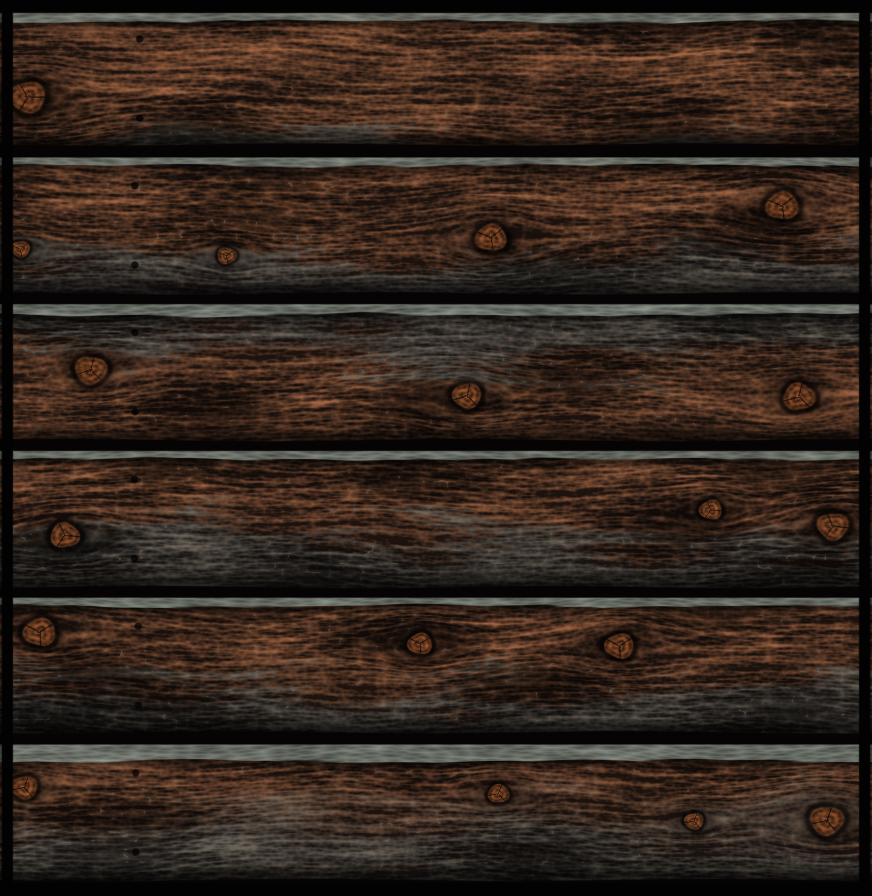
Give the GLSL for this texture, as a Shadertoy shader.

```glsl
// Six weathered horizontal boards in a black frame: brown and grey wood, pale top
// edges, dark gaps, knots and nail holes. Grain is stretched cellular noise plus
// sines, read along a height that bends around knots hashed into each board.

vec2 hash2(vec2 p) {
    return fract(sin(vec2(dot(p, vec2(127.1, 311.7)), dot(p, vec2(269.5, 183.3)))) * 43758.5);
}

// Cellular noise: distance to the closest scattered point, averaging about 0.45
float cells(vec2 p) {
    vec2 id = floor(p), f = fract(p);
    float d = 2.0;
    for (int j = -1; j <= 1; j++)
        for (int i = -1; i <= 1; i++) {
            vec2 o = vec2(i, j);
            vec2 r = o + hash2(id + o) - f;
            d = min(d, dot(r, r));
        }
    return sqrt(d);
}

void mainImage(out vec4 fragColor, in vec2 fragCoord) {
    vec2 uv = fragCoord / iResolution.xy;
    float aspect = iResolution.x / iResolution.y;
    float px = 6.105 / iResolution.y;               // one pixel in board heights

    // Board coordinates: x along, v from 0 (top edge) to 1 (next board)
    float x = uv.x * aspect * 6.105;
    float down = (1.0 - uv.y - 0.0108) * 6.105;
    float row = clamp(floor(down), 0.0, 5.0);
    float v = down - row;
    vec2 seed = vec2(row * 17.3, row * 31.9);
    vec2 trait = hash2(vec2(row, 4.7));

    // Knots: one candidate in each unit cell along the board
    float bend = 0.0, knotR = 9.0;
    vec2 knotQ = vec2(9.0);
    for (int i = -2; i <= 2; i++) {
        vec2 cell = vec2(floor(x) + float(i), row * 7.0 + 2.0);
        vec2 place = hash2(cell), kind = hash2(cell + 53.1);
        if (kind.x > (row < 0.5 ? 0.25 : 0.56)) continue;
        float size = mix(0.055, 0.125, kind.y);
        vec2 q = vec2(x - cell.x - 0.1 - 0.8 * place.x, v - 0.24 - 0.46 * place.y);
        vec2 lens = q / (size * vec2(3.8, 2.0));
        bend -= 0.8 * q.y * exp(-dot(lens, lens));
        q /= size;
        float r = length(q * vec2(0.85, 1.0)) + 0.07 * sin(3.0 * atan(q.y, q.x) + 9.0 * place.x);
        if (r < knotR) { knotR = r; knotQ = q; }
    }

    // Grain follows the bent height, with a slow drift along the board
    float g = v + bend + 0.025 * sin(x * 1.3 + row * 2.1) + 0.012 * sin(x * 3.7 + row + v * 4.0);
    float broad = cells(vec2(x * 0.8, g * 3.5) + seed);
    float streak = cells(vec2(x * 1.7, g * 20.0) + seed);
    float fibre = cells(vec2(x * 8.0, g * 42.0) + seed);
    float grit = cells(vec2(x * 24.0, v * 34.0) + seed);
    float rings = sin(g * 75.0 + 5.0 * broad + row) + 0.7 * sin(g * 165.0 + 3.0 * streak);
    float tone = 0.46 + 0.6 * (broad - 0.45) + 0.75 * (streak - 0.45)
               + 0.6 * (fibre - 0.45) + 0.4 * (grit - 0.45) + 0.11 * rings;
    tone = clamp(tone, 0.0, 1.15);

    // Grey weathering covers one side of a ragged line on each board
    float split[6] = float[](0.98, 0.64, 0.35, 0.57, 0.60, 0.50);
    float side = row == 2.0 ? -1.0 : 1.0;
    float ragged = 0.45 * (broad - 0.45) + 0.22 * (streak - 0.45) + 0.2 * (grit - 0.45)
                 + 0.05 * sin(x * 1.1 + row * 1.9);
    float soft = row > 4.5 ? 0.3 : 0.09;
    float grey = smoothstep(-soft, soft, side * (g - split[int(row)]) + ragged);
    vec3 brown = mix(vec3(0.10, 0.065, 0.05), vec3(0.52, 0.325, 0.215), tone);
    vec3 ash = mix(vec3(0.085, 0.075, 0.07), vec3(0.33, 0.32, 0.295), tone);
    vec3 col = mix(brown, ash, 0.92 * grey);

    // Dark stains and pale worn flecks
    float stain = cells(vec2(x * 0.55, v * 1.8) + seed + 8.4);
    col *= mix(0.6, 1.08, smoothstep(0.1, 0.5, stain + 0.3 * (fibre - 0.45)));
    float fleck = smoothstep(0.8, 1.0, grit + 0.4 * (streak - 0.45));
    col = mix(col, vec3(0.45, 0.37, 0.31), 0.5 * fleck);

    // Knots: shadowed surround, ringed orange heart, dark rim and cracks
    float edge = px * 10.0;
    col *= 1.0 - 0.4 * exp(-knotR * knotR * 0.25);
    float heartTone = 0.72 + 0.16 * sin(knotR * 15.0) + 0.5 * (grit - 0.45);
    vec3 heart = vec3(0.54, 0.30, 0.16) * heartTone;
    float crack = abs(sin(1.5 * atan(knotQ.y, knotQ.x) + row)) * knotR;
    heart *= mix(0.45, 1.0, smoothstep(0.03, 0.03 + edge, crack));
    col = mix(col, heart, 1.0 - smoothstep(0.92 - edge, 0.92 + edge, knotR));
    col *= 1.0 - 0.65 * exp(-pow((knotR - 1.08) * 5.0, 2.0));

    // Two nail holes near the left end
    float nail = length(vec2(x - 0.93 - 0.06 * (trait.x - 0.5), abs(v - 0.47) - 0.27));
    col *= mix(0.25, 1.0, smoothstep(0.025 - px, 0.025 + px, nail));

    // Pale top edge, the line below it, and shade falling into the lower gap
    float lip = 0.062 + 0.025 * trait.y + (row > 4.5 ? 0.035 : 0.0)
              + 0.008 * sin(x * 1.9 + row * 3.0) + 0.025 * (streak - 0.45);
    float under = (v - lip) / 0.045;
    col *= 1.0 - 0.5 * exp(-under * under);
    vec3 pale = vec3(0.40, 0.42, 0.39) * (0.65 + 0.45 * fibre + 0.35 * streak);
    col = mix(col, pale, 1.0 - smoothstep(lip - px, lip + px, v));
    col *= mix(1.0, 0.38, smoothstep(0.80, 0.92, v + 0.1 * (streak - 0.45)));
    float gap = 0.94 - 0.025 * trait.x + 0.008 * sin(x * 2.3 + row * 5.0);
    float open = smoothstep(gap - px, gap + px, v) + 1.0 - smoothstep(0.0, 2.0 * px, v);
    col = mix(col, vec3(0.02, 0.013, 0.012), clamp(open, 0.0, 1.0));

    // Black frame, with a sliver of wood outside its left and right bars
    float aa = 1.0 / iResolution.y;
    float sides = min(uv.x, 1.0 - uv.x) * aspect, ends = min(uv.y, 1.0 - uv.y);
    float inside = smoothstep(0.0145 - aa, 0.0145 + aa, min(sides, ends));
    float sliver = 0.6 * (1.0 - smoothstep(0.002 - aa, 0.002 + aa, sides)) * step(0.0145, ends);
    col = mix(vec3(0.008, 0.006, 0.006), col, max(inside, sliver));

    fragColor = vec4(clamp(col, 0.0, 1.0), 1.0);
}
```
